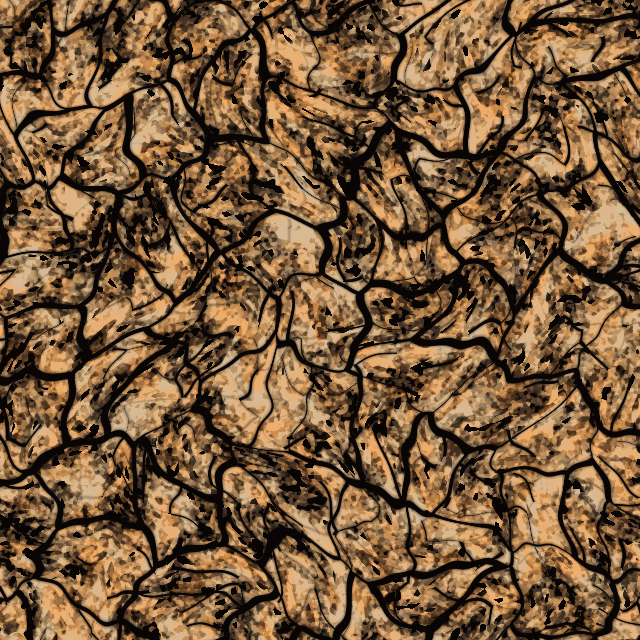
Give the GLSL for this texture, as a Shadertoy shader.

```glsl
// Dry cracked earth: speckled tan plates split by a net of black fissures.

const vec3 BLACK = vec3(0.03, 0.02, 0.015);
const vec3 UMBER = vec3(0.27, 0.20, 0.14);
const vec3 BROWN = vec3(0.44, 0.31, 0.18);
const vec3 CLAY  = vec3(0.60, 0.47, 0.33);
const vec3 TAN   = vec3(0.76, 0.57, 0.35);
const vec3 SAND  = vec3(0.88, 0.72, 0.53);
const vec3 RUST  = vec3(1.06, 0.94, 0.78);
const vec3 ASH   = vec3(0.95, 1.02, 1.13);

vec2 hash2(vec2 p) {
    vec3 q = fract(p.xyx * vec3(0.1031, 0.1030, 0.0973));
    q += dot(q, q.yzx + 33.33);
    return fract((q.xx + q.yz) * q.zy);
}

// Layered sines, each bending the next, make straight edges wander.
vec2 wander(vec2 p, float amount) {
    float freq = 11.0;
    for (int i = 0; i < 4; i++) {
        p += amount / freq * sin(freq * p.yx + vec2(1.3, 4.1) * float(i + 1));
        p = mat2(0.8, 0.6, -0.6, 0.8) * p;
        freq *= 2.1;
    }
    return p;
}

// Cellular tone: one random value per grain, blended at the borders.
float grainTone(vec2 p, float sharpness) {
    vec2 cell = floor(p), f = p - cell;
    float sum = 0.0, total = 0.0;
    for (int y = -1; y <= 1; y++)
    for (int x = -1; x <= 1; x++) {
        vec2 o = vec2(x, y);
        vec2 d = o + hash2(cell + o) - f;
        float weight = exp(-sharpness * dot(d, d));
        sum += weight * hash2(cell + o + 71.0).x;
        total += weight;
    }
    return sum / total;
}

// Signed distance to cell borders; every border has its own half width,
// and a negative half width leaves that border closed.
float crackDistance(vec2 p, float thinnest, float widest) {
    vec2 cell = floor(p), f = p - cell;
    vec2 home = vec2(0.0), toHome = vec2(8.0);
    for (int y = -1; y <= 1; y++)
    for (int x = -1; x <= 1; x++) {
        vec2 o = vec2(x, y);
        vec2 d = o + hash2(cell + o) - f;
        if (dot(d, d) < dot(toHome, toHome)) { toHome = d; home = o; }
    }
    float nearest = 8.0;
    for (int y = -2; y <= 2; y++)
    for (int x = -2; x <= 2; x++) {
        vec2 o = home + vec2(x, y);
        if (x == 0 && y == 0) continue;
        vec2 d = o + hash2(cell + o) - f;
        float border = dot(0.5 * (toHome + d), normalize(d - toHome));
        float pick = hash2(2.0 * cell + home + o + 19.0).y;
        nearest = min(nearest, border - mix(thinnest, widest, pick));
    }
    return nearest;
}

// Ramp from dark mineral to pale sand.
vec3 earthColor(float tone) {
    vec3 c = mix(BLACK, UMBER, smoothstep(0.22, 0.30, tone));
    c = mix(c, BROWN, smoothstep(0.33, 0.39, tone));
    c = mix(c, CLAY, smoothstep(0.41, 0.46, tone));
    c = mix(c, TAN, smoothstep(0.48, 0.54, tone));
    return mix(c, SAND, smoothstep(0.56, 0.66, tone));
}

vec3 speckledGround(vec2 p) {
    vec2 q = wander(p, 0.35);
    float patchTone = grainTone(q * 23.0 + 40.0, 5.0);
    float grain = grainTone(q * 85.0 + 10.0, 13.0);
    float fine = grainTone(p * 175.0 + 30.0, 12.0);
    vec3 c = earthColor(0.40 * patchTone + 0.35 * grain + 0.25 * fine);

    // warm and cool tints
    c *= mix(ASH, RUST, grainTone(q * 38.0 + 90.0, 8.0));

    // dark mineral specks gather in the darker patches
    float speck = grainTone(q * 98.0 + 60.0, 18.0) + 0.3 * (patchTone - 0.5);
    return mix(BLACK, c, smoothstep(0.05, 0.12, speck));
}

void mainImage(out vec4 fragColor, in vec2 fragCoord) {
    vec2 uv = fragCoord / iResolution.y + 2.0;
    vec3 color = speckledGround(uv);

    // wide fissures between plates, thin broken ones inside them
    const float PLATES = 8.6, SHARDS = 16.0;
    vec2 bent = wander(uv, 0.33) + 20.0;
    float fissure = crackDistance(bent * PLATES, 0.008, 0.054) / PLATES;
    float hairline = crackDistance(bent * SHARDS + 7.0, -0.07, 0.046) / SHARDS;
    float crack = min(fissure, hairline);

    // shaded rims and soft crack edges
    color *= mix(0.72, 1.0, smoothstep(0.0, 0.005, crack));
    float blur = max(0.0011, 0.7 / iResolution.y);
    color = mix(BLACK, color, smoothstep(-blur, blur, crack));

    fragColor = vec4(color, 1.0);
}
```
